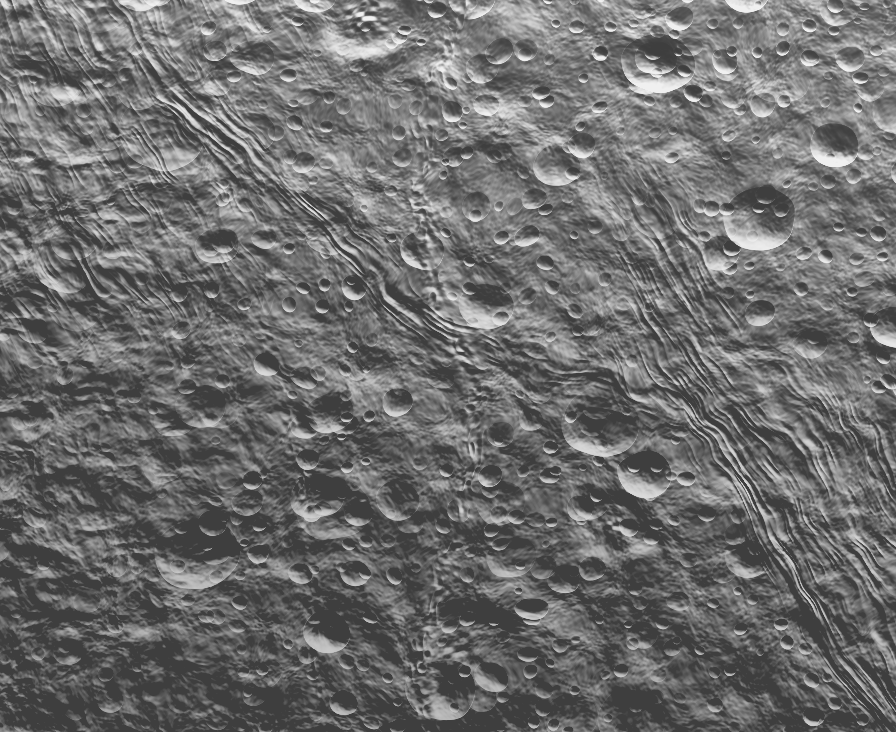
A Shadertoy shader for this texture:

```glsl
// Cratered icy moon seen from orbit, in grey, under low light from the upper right.
// A height field of noise, hashed craters, grooved plains and fracture bands
// is differentiated numerically and shaded by its slope toward the light.

#define LIGHT_DIR vec2(0.33, 0.94)
#define RELIEF 1.3
#define SHADE_CONTRAST 0.29
#define GLINT 0.2
#define FLOOR_GREY 0.245
#define CRATER_FREQ 2.7
#define CRATER_SHARE 0.52
#define RIM_HEIGHT 0.045
#define GRAIN 0.022
#define GROOVE_HEIGHT 0.007
#define WRINKLE_HEIGHT 0.009
#define STEP 0.0013

float hash(vec2 p) {
    return fract(sin(dot(p, vec2(127.1, 311.7))) * 43758.5453);
}

float noise(vec2 p) {
    vec2 i = floor(p), f = fract(p);
    f = f * f * (3.0 - 2.0 * f);
    return mix(mix(hash(i), hash(i + vec2(1, 0)), f.x),
               mix(hash(i + vec2(0, 1)), hash(i + vec2(1, 1)), f.x), f.y);
}

float fbm(vec2 p) {
    float sum = 0.0, amp = 1.0;
    for (int i = 0; i < 5; i++) {
        sum += amp * noise(p);
        p = mat2(1.6, 1.2, -1.2, 1.6) * p + 7.3;
        amp *= 0.5;
    }
    return sum;
}

// Rounded crests along the mid level of the noise
float ridge(vec2 p) {
    float n = 2.0 * noise(p) - 1.0;
    return 1.0 - sqrt(n * n + 0.01);
}

// Fine parallel ridges about zero: x runs across them, y along them
float grooves(vec2 q) {
    q.x += 0.016 * noise(q * 11.0) + 0.006 * noise(q * 37.0);
    return ridge(q * vec2(70.0, 11.0)) + 0.5 * ridge(q * vec2(150.0, 32.0) + 3.7) - 0.8;
}

// Bowl with its low point moved away from the light, and a soft raised rim
float craterShape(vec2 q, float depth, bool large) {
    float r = length(q);
    float rim = RIM_HEIGHT * exp(-pow((r - 1.0) / 0.3, 2.0));
    if (r > 1.0) return rim;
    if (large) {
        float peak = 0.35 * exp(-7.0 * r * r) * noise(q * 9.0);
        return rim + depth * (peak - 0.5 * (1.0 - smoothstep(0.5, 1.0, r)));
    }
    return rim - depth * (1.0 - r * r) * (1.0 - 0.6 * q.y);
}

// Layers of shrinking jittered cells, each holding at most one crater
float craters(vec2 p) {
    float sum = 0.0, freq = CRATER_FREQ;
    for (int layer = 0; layer < 5; layer++) {
        vec2 g = p * freq + float(layer) * 17.3;
        vec2 cell = floor(g);
        for (int k = 0; k < 9; k++) {
            vec2 id = cell + vec2(k % 3 - 1, k / 3 - 1);
            if (hash(id + 5.1) > CRATER_SHARE) continue;
            vec2 center = id + 0.2 + 0.6 * vec2(hash(id + 1.7), hash(id + 9.2));
            float radius = mix(0.15, 0.32, hash(id + 3.3));
            vec2 q = (g - center) * vec2(1.0, 1.15) / radius;
            if (dot(q, q) > 3.2) continue;
            float depth = mix(0.2, 0.85, pow(hash(id + 6.6), 1.5));
            sum += craterShape(q, depth, layer == 0) * radius / freq;
        }
        freq *= 1.8;
    }
    return sum;
}

float band(float d, float width) {
    return exp(-d * d / (width * width));
}

// Signed distances to the fractures: vertical, diagonal, right, faint left
vec4 fractures(vec2 p) {
    float x = p.x - 0.613, t = p.x - 0.892;
    float diagonal = 0.54 - 0.3 * x - 0.57 * min(x, 0.0) - 1.25 * max(p.x - 0.93, 0.0);
    float right = 0.769 - 1.9 * t + 2.0 * t * t;
    return vec4(p.x - 0.612 - 0.034 * cos(9.0 * (p.y - 0.4)),
                (p.y - diagonal) * 0.75,
                (p.y - right) * 0.6,
                p.x - 0.42 - 0.025 * sin(8.0 * p.y) + 0.06 * p.y);
}

float height(vec2 p) {
    vec2 w = p + 0.022 * (vec2(noise(p * 9.0), noise(p * 9.0 + 31.0)) - 0.5)
               + 0.01 * (vec2(noise(p * 30.0), noise(p * 30.0 + 13.0)) - 0.5);
    vec4 d = fractures(w);

    // Where each kind of terrain lies
    float lowerRight = smoothstep(-0.02, 0.03, -d.z) * smoothstep(-0.05, 0.03, d.y)
                     * smoothstep(0.75, 0.98, p.x);
    float upperLeft = (1.0 - smoothstep(0.2, 0.55, p.x)) * smoothstep(0.42, 0.65, p.y);
    float wrinkled = 1.0 - smoothstep(0.1, 0.5, p.x);
    float crossing = band(d.y, 0.028) * smoothstep(0.15, 0.25, p.x);
    float rightBand = band(d.z, 0.025) * smoothstep(0.87, 0.92, p.x);
    float spine = band(d.x, 0.016);
    float faint = 0.7 * band(d.w, 0.012) * (1.0 - smoothstep(0.55, 0.7, p.y));
    float torn = max(max(lowerRight, crossing), max(rightBand, spine));

    float h = GRAIN * fbm(w * 16.0);
    h += craters(mix(p, w, 0.6)) * (1.0 - 0.85 * torn) * (1.0 - 0.6 * wrinkled);

    // Grooves follow the diagonal trend
    vec2 across = vec2(0.84, 0.54), along = vec2(0.54, -0.84);
    float lines = grooves(vec2(dot(w, across), dot(w, along)));
    h += GROOVE_HEIGHT * lines * max(max(lowerRight, 0.65 * upperLeft), rightBand);
    h += GROOVE_HEIGHT * crossing * 1.3 * grooves(vec2(d.y, w.x));

    // Spine: two thin walls around rough blocks
    float blocks = ridge(w * vec2(110.0, 62.0)) + 0.6 * noise(w * 150.0) - 0.8;
    h += GROOVE_HEIGHT * (spine + faint) * blocks;
    h += 0.4 * GROOVE_HEIGHT * band(abs(d.x) - 0.012, 0.005) * noise(w * 25.0);
    h += WRINKLE_HEIGHT * wrinkled * (ridge(w * vec2(20.0, 26.0)) + 0.5 * ridge(w * 58.0));
    return h;
}

void mainImage(out vec4 fragColor, in vec2 fragCoord) {
    vec2 p = fragCoord / iResolution.y;
    float h = height(p);
    vec2 gradient = vec2(height(p + vec2(STEP, 0)), height(p + vec2(0, STEP))) - h;
    float slope = -RELIEF * dot(gradient / STEP, LIGHT_DIR);
    float lit = slope / sqrt(1.0 + slope * slope);

    // Ground brightens toward the top and right, and along the spine
    float ground = 0.27 + 0.22 * p.y + 0.05 * p.x;
    ground += 0.05 * band(fractures(p).x, 0.018);
    float grey = ground + SHADE_CONTRAST * lit + GLINT * pow(max(lit, 0.0), 3.0);
    fragColor = vec4(vec3(clamp(grey, FLOOR_GREY, 0.94)), 1.0);
}
```
